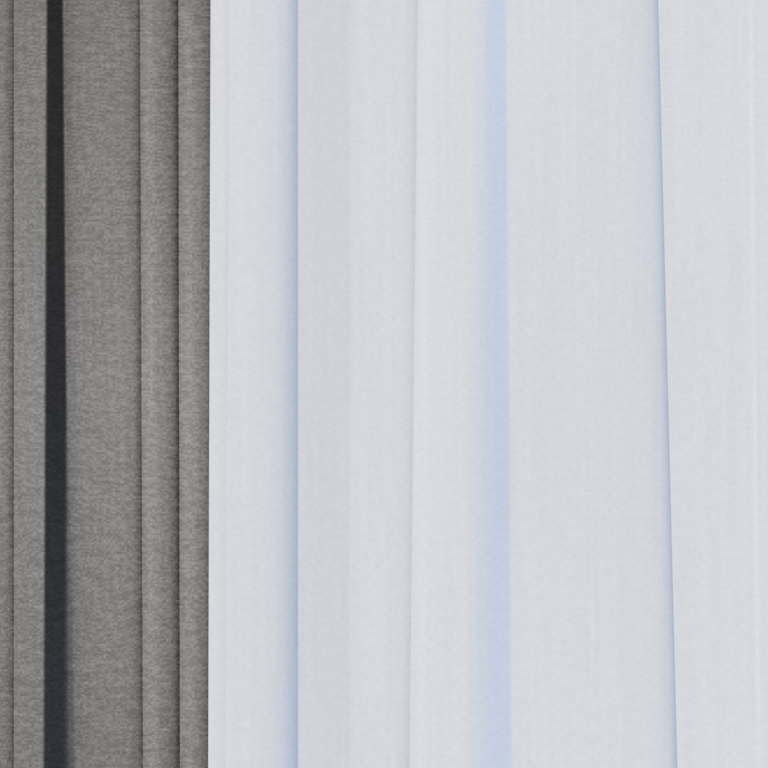
Give the GLSL for this texture, as a WebGL 1 fragment shader.

```glsl
precision highp float;

// Hanging curtains: a charcoal woven drape beside pale, blue-shaded sheers.
// Each pleat is a one-sided shadow that fades away from a slightly slanted edge;
// layered value noise adds the weave, the crepe grain and broad tonal drift.

uniform vec2 u_resolution;

float hash(vec2 p) {
    return fract(sin(dot(p, vec2(127.1, 311.7))) * 43758.5453);
}

float noise(vec2 p) {
    vec2 cell = floor(p);
    vec2 f = fract(p);
    f = f * f * (3.0 - 2.0 * f);
    float low = mix(hash(cell), hash(cell + vec2(1.0, 0.0)), f.x);
    float high = mix(hash(cell + vec2(0.0, 1.0)), hash(cell + 1.0), f.x);
    return mix(low, high, f.y);
}

// Signed distance to the right of an edge running from bottom to top.
float edgeSide(vec2 uv, float bottom, float top) {
    return uv.x - mix(bottom, top, uv.y);
}

// Shadow that deepens towards the edge from the left and stops there.
float pleatShadow(float side, float width, float soft) {
    return exp(min(side, 0.0) / width) * (1.0 - smoothstep(-soft, soft, side));
}

// Narrow symmetric crease or highlight.
float crease(float side, float width) {
    return exp(-side * side / (width * width));
}

// Soft-sided band between two edges.
float band(float leftSide, float rightSide, float leftSoft, float rightSoft) {
    return smoothstep(-leftSoft, leftSoft, leftSide)
         * (1.0 - smoothstep(-rightSoft, rightSoft, rightSide));
}

vec3 charcoalDrape(vec2 uv, float soft) {
    float midGlow = 1.0 - abs(uv.y - 0.5) * 2.0;
    vec3 cloth = vec3(0.495, 0.49, 0.485) + 0.045 * midGlow;

    float firstPleat = edgeSide(uv, 0.018, 0.018);
    float innerPleat = edgeSide(uv, 0.186, 0.182);
    float outerPleat = edgeSide(uv, 0.234, 0.232);
    float hem = edgeSide(uv, 0.271, 0.274);
    float shade = 0.40 * pleatShadow(firstPleat, 0.006, soft);
    shade += 0.46 * pleatShadow(innerPleat, 0.006, soft);
    shade += 0.60 * pleatShadow(outerPleat, 0.007, soft);
    shade += 0.28 * pleatShadow(hem, 0.007, soft);
    cloth *= 1.0 - shade;
    cloth += 0.05 * crease(innerPleat - 0.012, 0.009);
    cloth += 0.05 * crease(outerPleat - 0.013, 0.010);

    // The deep fold widens and loosens towards the floor.
    float looseness = mix(0.010, 0.003, smoothstep(0.0, 0.55, uv.y));
    float foldLeft = edgeSide(uv, 0.057, 0.061);
    float foldRight = edgeSide(uv, 0.091, 0.082);
    float deepFold = band(foldLeft, foldRight, 0.003, looseness);
    vec3 foldColor = mix(vec3(0.19, 0.20, 0.22), vec3(0.17, 0.165, 0.165), uv.y);
    cloth = mix(cloth, foldColor, deepFold);
    cloth *= 1.0 - 0.20 * smoothstep(0.0, 0.004, foldRight) * exp(-max(foldRight, 0.0) / 0.012);

    float weave = noise(uv * vec2(330.0, 400.0)) - 0.5;
    float rows = noise(uv * vec2(70.0, 300.0) + 19.0) - 0.5;
    float glint = smoothstep(0.86, 1.0, noise(uv * 280.0 + 53.0)) * (1.0 - 0.7 * uv.y);
    float texture = 0.10 * weave + 0.05 * rows + 0.10 * glint;
    return cloth + texture * (1.0 - 0.65 * deepFold);
}

vec3 paleSheer(vec2 uv, float soft) {
    vec3 cloth = vec3(0.842, 0.848, 0.866);
    vec3 blueShade = vec3(0.63, 0.68, 0.77);
    vec3 blueVeil = vec3(0.765, 0.805, 0.875);

    float firstFold = edgeSide(uv, 0.388, 0.388);
    float seam = edgeSide(uv, 0.456, 0.457);
    float middleFold = edgeSide(uv, 0.533, 0.544);
    float veilRight = edgeSide(uv, 0.666, 0.659);
    float longFold = edgeSide(uv, 0.882, 0.857);

    cloth -= 0.025 * pleatShadow(edgeSide(uv, 0.293, 0.299), 0.004, soft);
    cloth -= vec3(0.025, 0.022, 0.016) * band(firstFold, seam, soft, 0.003);
    cloth -= 0.07 * pleatShadow(middleFold, 0.008, 0.002);
    cloth += 0.012 * crease(middleFold - 0.014, 0.014);

    // Blue daylight gathers in the hollows behind the folds.
    float hollowWidth = mix(0.020, 0.013, uv.y);
    cloth = mix(cloth, blueShade, 0.88 * pleatShadow(firstFold, hollowWidth, soft));
    float veil = band(edgeSide(uv, 0.620, 0.628), veilRight, 0.022, 0.004);
    cloth = mix(cloth, blueVeil, 0.88 * veil);
    float longShade = 0.55 * pleatShadow(longFold, 0.005, soft)
                    + 0.28 * pleatShadow(longFold, 0.022, soft);
    cloth = mix(cloth, blueShade, longShade);
    cloth += 0.020 * crease(edgeSide(uv, 0.988, 0.977), 0.003);

    float grain = noise(uv * 260.0 + 7.0) - 0.5;
    float threads = noise(uv * vec2(170.0, 5.0)) - 0.5;
    float drift = noise(uv * vec2(9.0, 2.0) + 31.0) - 0.5;
    return cloth + 0.018 * grain + 0.010 * threads + 0.010 * drift;
}

void main() {
    vec2 uv = gl_FragCoord.xy / u_resolution;
    float soft = max(0.0012, 0.75 / u_resolution.x);
    float drapeEdge = edgeSide(uv, 0.271, 0.274);
    float sheerMask = smoothstep(-soft, soft, drapeEdge);
    vec3 color = mix(charcoalDrape(uv, soft), paleSheer(uv, soft), sheerMask);
    gl_FragColor = vec4(clamp(color, 0.0, 1.0), 1.0);
}
```
